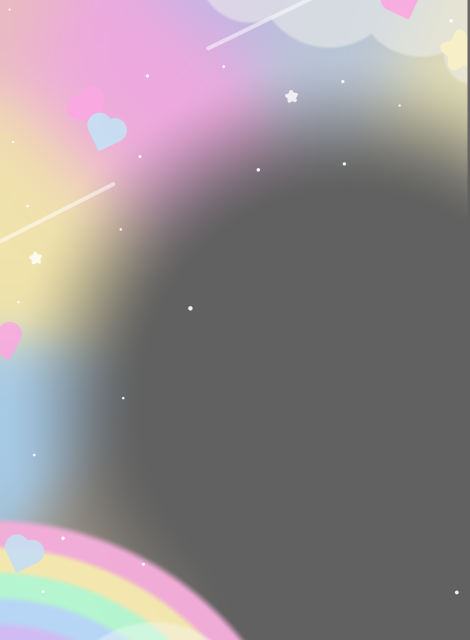
Write a Shadertoy shader that draws this background.

```glsl
const vec3 PINK = vec3(0.98, 0.66, 0.88);
const vec3 SKY = vec3(0.78, 0.87, 0.95);
const vec3 CREAM = vec3(0.97, 0.94, 0.78);
const vec3 GREY = vec3(0.38);

vec2 hash2(vec2 cell) {
    return fract(sin(vec2(dot(cell, vec2(127.1, 311.7)), dot(cell, vec2(269.5, 183.3)))) * 437.58);
}

// Lay a colour over the area where dist is negative
void paint(inout vec3 col, vec3 tint, float dist, float soft, float alpha) {
    col = mix(col, tint, alpha * (1.0 - smoothstep(-soft, soft, dist)));
}

float segment(vec2 p, vec2 a, vec2 b) {
    vec2 ab = b - a;
    return length(p - a - ab * clamp(dot(p - a, ab) / dot(ab, ab), 0.0, 1.0));
}

// Heart standing on its tip, leaning clockwise by tilt
float heart(vec2 p, vec2 tip, float tilt) {
    vec2 q = (p - tip) * vec2(1.0, -1.0) / 0.38;
    float c = cos(tilt), s = sin(tilt);
    q = vec2(abs(q.x * c - q.y * s), q.x * s + q.y * c);
    float d;
    if (q.x + q.y > 1.0) {
        d = length(q - vec2(0.25, 0.75)) - 0.3536;
    } else {
        float side = length(q - 0.5 * max(q.x + q.y, 0.0));
        d = min(length(q - vec2(0.0, 1.0)), side) * sign(q.x - q.y);
    }
    return d * 0.38 - 0.012;
}

// Five soft petals around a centre
float softStar(vec2 p, vec2 centre, float radius) {
    vec2 q = p - centre;
    return length(q) - radius * (0.85 + 0.15 * cos(5.0 * atan(q.x, -q.y) + 0.6));
}

// Gaussian colour pool, accumulated with its weight
void pool(inout vec4 sum, vec2 p, vec2 centre, float spread, vec3 tint) {
    vec2 q = (p - centre) / spread;
    sum += vec4(tint, 1.0) * exp(-dot(q, q));
}

vec3 backdrop(vec2 p) {
    vec4 sum = vec4(GREY, 1.0) * 0.0001;
    pool(sum, p, vec2(1.6, 0.9), 1.1, vec3(0.93, 0.66, 0.87));
    pool(sum, p, vec2(-0.1, 2.5), 1.1, vec3(0.94, 0.89, 0.67));
    pool(sum, p, vec2(-0.2, 0.0), 0.8, vec3(0.91, 0.73, 0.76));
    pool(sum, p, vec2(2.7, -0.4), 0.8, vec3(0.74, 0.72, 0.90));
    pool(sum, p, vec2(4.1, 0.3), 0.9, vec3(0.72, 0.77, 0.84));
    pool(sum, p, vec2(5.7, 0.9), 0.9, vec3(0.88, 0.86, 0.70));
    pool(sum, p, vec2(-0.1, 5.4), 0.9, vec3(0.65, 0.79, 0.90));
    pool(sum, p, vec2(1.2, 6.6), 0.8, vec3(0.62, 0.58, 0.52));
    pool(sum, p, vec2(5.0, 7.4), 1.6, GREY);
    vec3 col = sum.rgb / sum.a;
    return mix(GREY, col, smoothstep(2.45, 4.2, length(p - vec2(4.2, 4.8))));
}

void rainbow(inout vec3 col, vec2 p) {
    float depth = 3.86 - length(p - vec2(-0.1, 10.11));
    vec3 bands = vec3(0.95, 0.68, 0.85);
    bands = mix(bands, vec3(0.96, 0.91, 0.69), smoothstep(0.27, 0.37, depth));
    bands = mix(bands, vec3(0.71, 0.97, 0.82), smoothstep(0.57, 0.67, depth));
    bands = mix(bands, vec3(0.72, 0.84, 0.97), smoothstep(0.87, 0.99, depth));
    bands = mix(bands, vec3(0.82, 0.74, 0.96), smoothstep(1.18, 1.30, depth));
    paint(col, bands, -depth, 0.06, 0.98);
}

void mainImage(out vec4 fragColor, in vec2 fragCoord) {
    // The canvas is 7.68 units tall, with y running down from the top
    float unit = 7.68 / iResolution.y;
    vec2 p = vec2(fragCoord.x, iResolution.y - fragCoord.y) * unit;
    float aa = unit * 0.7;
    vec3 col = backdrop(p);

    // Clouds along the top
    float cloud = length(p - vec2(3.0, -0.35)) - 0.62;
    cloud = min(cloud, length(p - vec2(3.95, -0.3)) - 0.87);
    cloud = min(cloud, length(p - vec2(5.05, -0.1)) - 0.78);
    cloud = min(cloud, length(p - vec2(5.7, 0.65)) - 0.37);
    paint(col, vec3(0.93, 0.93, 0.92), cloud, 0.025, 0.56);

    rainbow(col, p);
    paint(col, vec3(0.97), length(p - vec2(1.85, 8.67)) - 1.2, 0.03, 0.4);

    // Shooting streaks
    float streak = min(segment(p, vec2(2.5, 0.58), vec2(3.8, -0.05)),
                       segment(p, vec2(-0.1, 2.95), vec2(1.36, 2.21)));
    paint(col, vec3(1.0), streak - 0.024, aa, 0.52);

    // Hearts and stars
    paint(col, PINK, heart(p, vec2(1.2, 1.46), -0.65), aa, 0.95);
    paint(col, SKY, heart(p, vec2(1.19, 1.8), 0.34), aa, 0.97);
    paint(col, PINK, heart(p, vec2(4.9, 0.22), -0.35), aa, 0.92);
    paint(col, PINK, heart(p, vec2(0.11, 4.31), -0.3), aa, 0.88);
    paint(col, SKY, heart(p, vec2(0.2, 6.86), 0.34), aa, 0.92);
    paint(col, CREAM, softStar(p, vec2(5.54, 0.61), 0.26), aa, 0.97);
    float stars = min(softStar(p, vec2(3.5, 1.16), 0.08), softStar(p, vec2(0.43, 3.1), 0.08));
    paint(col, vec3(1.0), stars, aa, 0.8);

    // Cellular sparkles outside the dark disc, and one bright one within
    vec2 cell = floor(p / 1.15), jitter = hash2(cell);
    vec2 spark = (cell + 0.1 + 0.8 * jitter) * 1.15;
    float dots = length(p - spark) - 0.012 - 0.012 * jitter.x;
    dots = max(dots, 2.6 - length(spark - vec2(4.2, 4.8)));
    dots = min(dots, length(p - vec2(2.285, 3.7)) - 0.026);
    paint(col, vec3(1.0), dots, aa, 0.92);

    // Thin dark margin on the right
    paint(col, GREY, (iResolution.x - fragCoord.x) * unit - 0.03, aa, 0.95);
    fragColor = vec4(col, 1.0);
}
```
